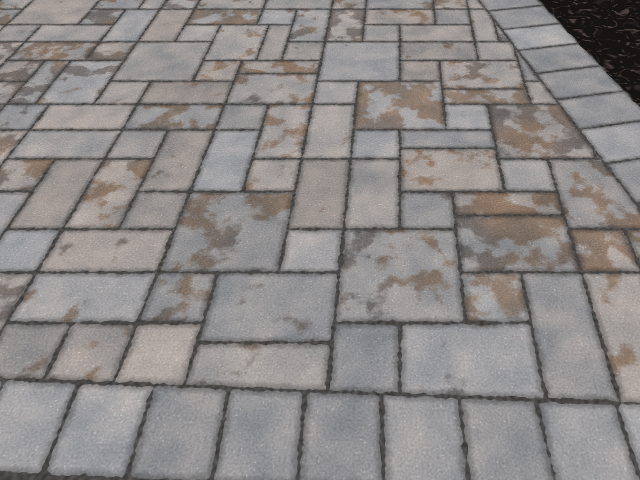
Give the GLSL for this texture, as a Shadertoy shader.

```glsl
// Weathered modular paving seen in perspective, with two border courses and bark mulch.
// The field is a lattice of large and small squares, the large ones split at random;
// gradient noise roughens the edges and adds grain, mottling and damp brown stains.

const float GAP = 0.026;           // half width of a joint, in paving units
const float FRONT_DEPTH = 1.27;
const float SIDE_DEPTH = 1.75;
const float FIELD_START = 11.2;    // stones nearer than this run on to the front course
const vec3 COOL_STONE = vec3(0.605, 0.61, 0.625);
const vec3 WARM_STONE = vec3(0.65, 0.615, 0.595);
const vec3 JOINT = vec3(0.285, 0.28, 0.275);
const vec3 RUST_TINT = vec3(0.85, 0.755, 0.67);
const vec3 DAMP_TINT = vec3(0.73, 0.71, 0.70);

vec2 hash2(vec2 c) {
    vec3 v = fract(c.xyx * vec3(0.1031, 0.1030, 0.0973));
    v += dot(v, v.yzx + 33.33);
    return fract((v.xx + v.yz) * v.zy);
}

float corner(vec2 cell, vec2 offset) {
    return dot(hash2(cell) * 2.0 - 1.0, offset);
}

float gradientNoise(vec2 p) {
    vec2 i = floor(p), f = fract(p), e = vec2(1, 0);
    vec2 u = f * f * f * (f * (f * 6.0 - 15.0) + 10.0);
    return mix(mix(corner(i, f), corner(i + e, f - e), u.x),
               mix(corner(i + e.yx, f - e.yx), corner(i + 1.0, f - 1.0), u.x), u.y);
}

float fbm(vec2 p) {
    float sum = 0.0, amp = 0.6;
    for (int i = 0; i < 5; i++) {
        sum += amp * gradientNoise(p);
        p = mat2(1.6, 1.2, -1.2, 1.6) * p + 5.3;
        amp *= 0.55;
    }
    return sum;
}

// Stones are rectangles: centre in xy, half size in zw
vec4 splitSquare(vec2 origin, vec2 rel) {
    vec2 r = hash2(origin + 3.7);
    float cut = r.x < 0.28 ? 2.0 : r.x < 0.68 ? 1.0 : r.x < 0.84 ? 1.35 : 0.65;
    bool upright = r.y < 0.5;
    float along = upright ? rel.x : rel.y;
    vec2 span = along < cut ? vec2(0.0, cut) : vec2(cut, 2.0);
    vec2 centre = vec2(0.5 * (span.x + span.y), 1.0);
    vec2 halfSize = vec2(0.5 * (span.y - span.x), 1.0);
    return upright ? vec4(origin + centre, halfSize) : vec4(origin + centre.yx, halfSize.yx);
}

vec4 fieldStone(vec2 p) {
    vec2 base = floor(vec2(2.0 * p.x + p.y, 2.0 * p.y - p.x) / 5.0);
    vec4 stone = vec4(p, 1.0, 1.0);
    for (int k = 0; k < 4; k++) {
        vec2 id = base + vec2(-(k & 1), k >> 1);
        vec2 origin = vec2(2.0 * id.x - id.y, id.x + 2.0 * id.y);
        vec2 rel = p - origin;
        vec2 inLarge = step(abs(rel - 1.0), vec2(1.0));
        vec2 inSmall = step(abs(rel - vec2(2.5, 0.5)), vec2(0.5));
        if (inLarge.x * inLarge.y > 0.0) stone = splitSquare(origin, rel);
        else if (inSmall.x * inSmall.y > 0.0) stone = vec4(origin + vec2(2.5, 0.5), 0.5, 0.5);
    }
    return stone;
}

vec4 courseStone(vec2 p, float width, float depth) {
    return vec4((floor(p.x / width) + 0.5) * width, 0.5 * depth, 0.5 * width, 0.5 * depth);
}

float stoneDistance(vec2 p, vec4 stone) {
    const float radius = 0.06;
    vec2 q = abs(p - stone.xy) - stone.zw + GAP + radius;
    return length(max(q, 0.0)) + min(max(q.x, q.y), 0.0) - radius;
}

// Face colour with mottling, stains and mineral grain
vec3 stoneColor(vec2 p, vec2 seed, float warmth, float staining, float foot) {
    float mottle = fbm(p * 1.3 + seed * 31.0);
    vec3 col = mix(COOL_STONE, WARM_STONE, clamp(warmth + mottle * 0.9, 0.0, 1.0));
    col *= 0.93 + 0.12 * seed.y + 0.24 * mottle;
    float blotch = fbm(p * 1.5 + seed.yx * 47.0) + 0.65 * (seed.x - 0.76);
    float rust = smoothstep(-0.2, 0.15, gradientNoise(p * 0.6 + seed * 9.0) + 0.04);
    col *= mix(vec3(1), mix(DAMP_TINT, RUST_TINT, rust), staining * smoothstep(-0.02, 0.17, blotch));
    float detail = 1.0 / (1.0 + 120.0 * foot * foot);
    float grain = gradientNoise(p * 30.0);
    return col + detail * (0.10 * grain + 0.10 * smoothstep(0.3, 0.5, gradientNoise(p * 24.0)));
}

vec3 mulchColor(vec2 p) {
    vec2 bent = p + 0.5 * vec2(gradientNoise(p * 2.0), gradientNoise(p * 2.0 + 9.0));
    float chips = gradientNoise(bent * vec2(3.0, 7.0)) + gradientNoise(bent.yx * vec2(4.0, 8.0));
    return vec3(0.085, 0.078, 0.075) + vec3(0.21, 0.17, 0.16) * smoothstep(0.05, 0.6, chips);
}

void mainImage(out vec4 fragColor, in vec2 fragCoord) {
    // Project the canvas onto the ground plane
    vec2 uv = fragCoord / iResolution.y;
    float nearness = 1.694 - uv.y;
    vec2 ground = vec2(10.0 * (uv.x - 0.833), 16.4) / nearness;
    vec2 foot = vec2(10.0, 16.4 / nearness) / (nearness * iResolution.y);

    // Distances past the two border lines
    float front = 10.82 - 0.042 * ground.x - ground.y;
    vec2 fromSide = ground - vec2(2.375, 23.6);
    float side = dot(fromSide, vec2(0.975, 0.221));
    bool inFront = front > 0.0, inSide = !inFront && side > 0.0;

    // Choose the stone in the local frame of its course
    vec2 p = vec2(ground.x, max(ground.y, FIELD_START));
    if (inFront) p = vec2(ground.x + 4.48 - 0.042 * front, front);
    else if (inSide) p = vec2(dot(fromSide, vec2(0.221, -0.975)) - 0.75, side);
    vec4 stone = inFront ? courseStone(p, 1.057, FRONT_DEPTH)
               : inSide ? courseStone(p, 1.2, SIDE_DEPTH) : fieldStone(p);
    bool border = inFront || inSide;
    float d = stoneDistance(p, stone);
    if (!border) d = max(d, max(front, side) + GAP);
    d += 0.03 * gradientNoise(ground * 2.3) + 0.035 * gradientNoise(ground * 6.0)
       + 0.03 * gradientNoise(ground * 15.0);

    // Shade stone, worn rim and joint
    vec2 seed = hash2(stone.xy * 7.0 + (inFront ? 40.0 : inSide ? 80.0 : 0.0));
    float warmth = border ? 0.2 : 0.1 + 0.85 * hash2(seed * 91.0).x;
    vec3 col = stoneColor(ground, seed, warmth, border ? 0.0 : 1.0, foot.y);
    col *= mix(0.78, 1.0, smoothstep(0.0, 0.11, -d));
    vec2 reach = abs(p - stone.xy) - stone.zw;
    bool acrossX = (reach.x > reach.y) != inSide;
    float blur = 0.8 * (acrossX ? foot.x : foot.y);
    vec3 joint = JOINT * (1.0 + 0.5 * gradientNoise(ground * 14.0));
    col = mix(col, joint, smoothstep(-blur, blur, d));

    // Planting bed beyond the side course
    float bed = side - SIDE_DEPTH + 0.12 * gradientNoise(ground * 3.0);
    col = mix(col, mulchColor(ground), smoothstep(-foot.x, foot.x, bed));
    fragColor = vec4(clamp(col, 0.0, 1.0), 1.0);
}
```
